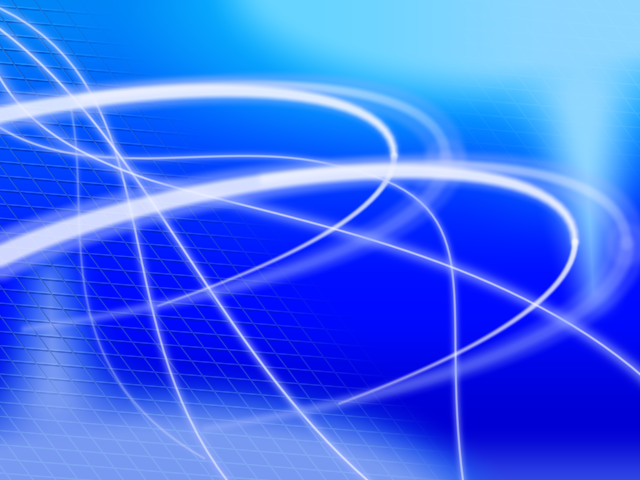
Reproduce this background procedurally as a WebGL 1 fragment shader.

```glsl
precision highp float;
uniform vec2 u_resolution;

const vec3 WHITE = vec3(0.96, 0.97, 1.0);
const vec3 LILAC = vec3(0.62, 0.70, 1.0);

vec2 bezier(vec2 a, vec2 b, vec2 c, vec2 d, float t) {
  float s = 1.0 - t;
  return s * s * s * a + 3.0 * s * s * t * b + 3.0 * s * t * t * c + t * t * t * d;
}

// Distance to a cubic curve and the parameter of its nearest point
vec2 curve(vec2 p, vec2 a, vec2 b, vec2 c, vec2 d) {
  const float STEPS = 32.0;
  vec2 nearest = vec2(100.0, 0.0);
  vec2 start = a;
  for (float i = 1.0; i <= STEPS; i++) {
    vec2 end = bezier(a, b, c, d, i / STEPS);
    vec2 along = end - start;
    float h = clamp(dot(p - start, along) / dot(along, along), 0.0, 1.0);
    float dist = length(p - start - along * h);
    if (dist < nearest.x) nearest = vec2(dist, (i - 1.0 + h) / STEPS);
    start = end;
  }
  return nearest;
}

// Band whose half width and opacity run from the first value to the second
float ribbon(vec2 hit, vec2 width, vec2 alpha, float soft) {
  float w = mix(width.x, width.y, hit.y);
  return (1.0 - smoothstep(w - soft, w + soft, hit.x)) * mix(alpha.x, alpha.y, hit.y);
}

vec3 glowLine(vec3 col, vec2 hit, float halo, float strength, float pixel) {
  float core = 1.0 - smoothstep(0.0, 0.012 + pixel, hit.x);
  float haze = exp(-hit.x * hit.x / (halo * halo));
  col = mix(col, LILAC, 0.6 * strength * haze);
  return mix(col, WHITE, 0.75 * strength * core);
}

// Tapered loop with a translucent outer echo; q is measured from its right tip
vec3 swoosh(vec3 col, vec2 q, float pixel) {
  vec2 tip = vec2(0.0);
  vec2 echoTip = vec2(0.62, 0.03);
  vec2 top = curve(q, vec2(-6.9, 0.16), vec2(-4.43, -0.89), vec2(0.0, -1.22), tip);
  vec2 low = curve(q, tip, vec2(0.0, 0.83), vec2(-2.23, 1.59), vec2(-2.83, 1.8));
  vec2 echoTop = curve(q, vec2(-3.73, -0.69), vec2(-1.43, -1.02), vec2(0.62, -0.87), echoTip);
  vec2 echoLow = curve(q, echoTip, vec2(0.62, 0.88), vec2(-1.53, 1.65), vec2(-4.43, 2.08));

  col = mix(col, LILAC, ribbon(echoTop, vec2(0.08, 0.24), vec2(0.5, 0.2), 0.06));
  col = mix(col, LILAC, ribbon(echoLow, vec2(0.24, 0.03), vec2(0.2, 0.25), 0.06));
  col = mix(col, WHITE, ribbon(echoTop, vec2(0.04, 0.06), vec2(0.75, 0.2), 0.04));
  col = mix(col, LILAC, ribbon(echoLow, vec2(0.09, 0.03), vec2(0.35, 0.3), 0.05));
  col = mix(col, LILAC, ribbon(top, vec2(0.26, 0.05), vec2(0.6, 0.4), 0.07));
  col = mix(col, WHITE, ribbon(top, vec2(0.12, 0.035), vec2(0.75, 0.88), 0.03 + pixel));
  return mix(col, WHITE, ribbon(low, vec2(0.035, 0.008), vec2(0.88, 0.5), 0.01 + pixel));
}

// Ellipse smoothly joined to a tapered tongue
float lightShape(vec2 p, vec2 center, vec2 radii, vec2 a, vec2 b, vec2 taper) {
  vec2 e = (p - center) / radii;
  float k = length(e);
  float oval = k * (k - 1.0) / max(length(e / radii), 0.001);
  vec2 axis = b - a;
  float h = clamp(dot(p - a, axis) / dot(axis, axis), 0.0, 1.0);
  float tongue = length(p - a - axis * h) - mix(taper.x, taper.y, h);
  float blend = max(0.6 - abs(oval - tongue), 0.0);
  return min(oval, tongue) - blend * blend / 2.4;
}

float stripe(float x, float width, float soft) {
  float d = abs(fract(x) - 0.5);
  return 1.0 - smoothstep(width, width + soft, d);
}

float skewGrid(vec2 p, float pixel) {
  float rows = stripe((p.y - 0.08 * p.x) / 0.17, 0.02, pixel / 0.17);
  float columns = stripe((p.x - 0.75 * p.y) / 0.27, 0.015, pixel / 0.22);
  return max(rows, columns);
}

vec3 backdrop(vec2 p) {
  vec3 col = mix(vec3(0.0, 0.52, 0.97), vec3(0.0, 0.32, 1.0), smoothstep(0.0, 1.9, p.y));
  col = mix(col, vec3(0.0, 0.04, 1.0), smoothstep(1.3, 3.7, p.y));
  col = mix(col, vec3(0.0, 0.0, 0.83), smoothstep(3.6, 5.1, p.y));
  col = mix(col, vec3(0.2, 0.3, 0.9), smoothstep(5.1, 5.9, p.y));

  float upper = lightShape(p, vec2(6.0, -0.2), vec2(3.3, 1.4), vec2(7.0, 1.2), vec2(7.12, 3.5), vec2(0.6, 0.15));
  float lower = lightShape(p, vec2(2.0, 6.4), vec2(3.8, 1.6), vec2(0.6, 3.35), vec2(0.65, 4.8), vec2(0.15, 0.5));
  float upperHaze = (1.0 - smoothstep(-0.2, 1.5, upper)) * (1.0 - smoothstep(0.8, 3.2, p.y));
  col = mix(col, vec3(0.04, 0.7, 1.0), 0.85 * upperHaze);
  col = mix(col, vec3(0.08, 0.4, 0.96), 0.6 * (1.0 - smoothstep(-0.1, 0.5, lower)));
  vec3 sky = mix(vec3(0.4, 0.83, 1.0), vec3(0.56, 0.84, 1.0), smoothstep(3.5, 7.0, p.x));
  col = mix(col, sky, 1.0 - smoothstep(-0.5, 0.3, upper));
  return mix(col, vec3(0.47, 0.6, 0.95), 1.0 - smoothstep(-0.45, 0.25, lower));
}

void main() {
  // Canvas is 5.76 units high, with y running down
  float pixel = 5.76 / u_resolution.y;
  vec2 p = vec2(gl_FragCoord.x, u_resolution.y - gl_FragCoord.y) * pixel;
  vec3 col = backdrop(p);

  // Embossed grid fading toward the middle
  float leftMask = 1.0 - smoothstep(-0.4, 1.3, p.x - 0.8 * p.y);
  float rightMask = smoothstep(4.8, 6.8, p.x) * (1.0 - smoothstep(0.7, 2.4, p.y));
  float darkness = 0.4 * leftMask * (1.0 - smoothstep(3.8, 5.2, p.y));
  col = mix(col, vec3(0.0, 0.1, 0.5), darkness * skewGrid(p, pixel));
  col = mix(col, vec3(0.6, 0.86, 1.0), 0.2 * max(leftMask, rightMask) * skewGrid(p + vec2(0.02), pixel));

  // Fine crossing lines
  vec2 sweep = curve(p, vec2(-0.05, 0.85), vec2(0.3, 1.5), vec2(0.9, 1.85), vec2(1.8, 2.16));
  vec2 sweepEnd = curve(p, vec2(1.8, 2.16), vec2(3.3, 2.62), vec2(6.0, 3.0), vec2(7.75, 4.55));
  if (sweepEnd.x < sweep.x) sweep = sweepEnd;
  vec2 arch = curve(p, vec2(-0.05, 1.5), vec2(1.1, 2.25), vec2(2.7, 1.65), vec2(4.0, 1.98));
  vec2 archEnd = curve(p, vec2(4.0, 1.98), vec2(6.0, 2.4), vec2(5.25, 3.45), vec2(5.56, 5.8));
  if (archEnd.x < arch.x) arch = archEnd;
  vec2 diagonal = curve(p, vec2(0.0, 0.35), vec2(1.8, 1.7), vec2(2.5, 4.1), vec2(4.45, 5.8));
  vec2 bend = curve(p, vec2(0.0, 0.1), vec2(2.1, 1.1), vec2(1.2, 3.8), vec2(2.75, 5.8));
  vec2 faint = curve(p, vec2(0.85, 1.3), vec2(1.12, 2.6), vec2(0.5, 4.4), vec2(2.45, 5.5));
  col = glowLine(col, faint, 0.04, 0.35, pixel);
  col = glowLine(col, arch, 0.05, 0.75, pixel);
  col = glowLine(col, bend, 0.06, 0.8, pixel);
  col = glowLine(col, diagonal, 0.06, 0.95, pixel);
  col = glowLine(col, sweep, 0.09, 0.9, pixel);

  // Upper and lower loops
  col = swoosh(col, p - vec2(4.73, 1.87), pixel);
  col = swoosh(col, (p - vec2(6.9, 2.9)) / vec2(1.0, 1.08), pixel);
  gl_FragColor = vec4(col, 1.0);
}
```
